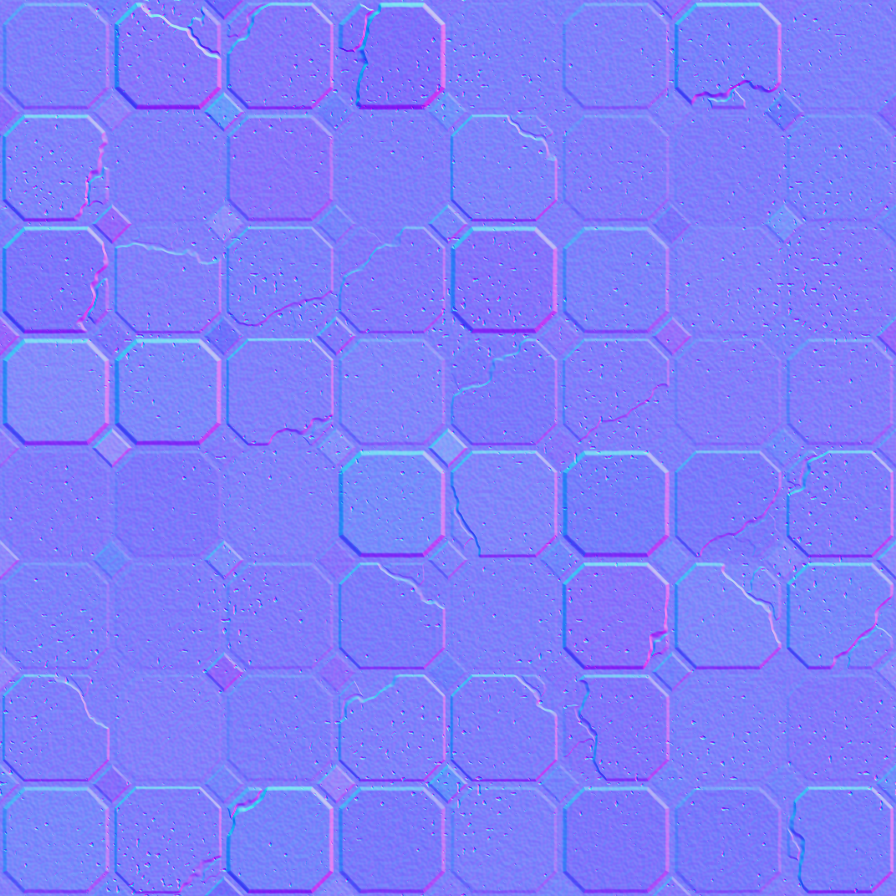
This texture map is drawn by a WebGL 1 fragment shader. Its source:

```glsl
precision highp float;

uniform vec2 u_resolution;

vec3 hash3(vec2 p) {
  vec3 q = fract((p.xyx + 7.1) * vec3(0.1031, 0.1030, 0.0973));
  q += dot(q, q.yxz + 33.33);
  return fract((q.xxy + q.yzz) * q.zyx);
}

float cornerSlope(vec2 cell, vec2 offset, float period) {
  float angle = 6.2832 * hash3(mod(cell, period)).x;
  return dot(vec2(cos(angle), sin(angle)), offset);
}

// Gradient noise that wraps over the eight-tile canvas
float noise(vec2 p, float frequency) {
  vec2 x = p * frequency;
  vec2 i = floor(x), f = fract(x), e = vec2(1.0, 0.0);
  vec2 u = f * f * f * (f * (f * 6.0 - 15.0) + 10.0);
  float period = 8.0 * frequency;
  float low = mix(cornerSlope(i, f, period), cornerSlope(i + e, f - e, period), u.x);
  float high = mix(cornerSlope(i + e.yx, f - e.yx, period),
                   cornerSlope(i + 1.0, f - 1.0, period), u.x);
  return mix(low, high, u.y);
}

float octagon(vec2 q) {
  q = abs(q);
  return max(max(q.x, q.y) - 0.48, (q.x + q.y - 0.77) * 0.707);
}

float diamond(vec2 q) {
  return (abs(q.x) + abs(q.y) - 0.185) * 0.707;
}

// Rises from 0 at the outline to 1 at the given depth inside it
float bevel(float distance, float width) {
  return smoothstep(0.0, width, -distance);
}

float tileHeight(vec2 p) {
  vec2 id = mod(floor(p), 8.0), q = fract(p) - 0.5;
  float r = hash3(id).x;
  vec3 s = hash3(id + 40.0);
  float rough = 0.13 * noise(p, 4.0) + 0.03 * noise(p, 13.0);
  float chipped = step(0.48, s.y);
  float lift = 0.0015 + 0.038 * r * r * r + 0.009 * chipped * s.z;
  float h = lift * bevel(octagon(q) + 0.05 * rough, mix(0.022, 0.05, r));

  // Broken side, with a low shard left beside the fracture
  vec2 dir = vec2(cos(6.2832 * s.x), sin(6.2832 * s.x));
  float crack = dot(q, dir) - mix(0.2, 0.4, s.z) + rough;
  float along = dot(q, vec2(-dir.y, dir.x)) + 0.5 * (r - 0.5);
  float shard = max(0.025 - crack, abs(along) - 0.19 + 1.5 * rough);
  float broken = chipped * smoothstep(-0.017, 0.017, crack);
  h += chipped * 0.008 * bevel(octagon(q), 0.03) * (1.0 - broken);
  return h * mix(1.0, 0.65 * bevel(shard, 0.022), broken);
}

float diamondHeight(vec2 p) {
  float r = hash3(mod(floor(p + 0.5), 8.0) + 120.0).x;
  float outline = diamond(fract(p + 0.5) - 0.5);
  return (0.001 + 0.015 * r * r) * bevel(outline, 0.03);
}

float surfaceHeight(vec2 p) {
  float grain = 0.0024 * noise(p, 31.0) + 0.0026 * noise(p, 13.0);
  float sparse = 0.41 + 0.22 * noise(p + 3.3, 1.0);
  float pits = 0.013 * smoothstep(sparse, sparse + 0.2, noise(p + 1.7, 22.0));
  return tileHeight(p) + diamondHeight(p) + grain - pits;
}

// Slight lean of each face
vec2 faceTilt(vec2 p) {
  vec2 id = mod(floor(p), 8.0);
  vec2 corner = mod(floor(p + 0.5), 8.0);
  vec2 tile = (hash3(id + 80.0).xy - vec2(0.5, 0.53)) * vec2(0.7, 1.0)
            * mix(0.03, 0.24, hash3(id).x);
  vec2 stud = (hash3(corner + 160.0).xy - 0.5) * 0.55 * hash3(corner + 120.0).x;
  return tile * bevel(octagon(fract(p) - 0.5), 0.04)
       + stud * bevel(diamond(fract(p + 0.5) - 0.5), 0.03);
}

void main() {
  vec2 p = gl_FragCoord.xy / u_resolution * 8.0;

  // Central differences turn the height into a normal
  vec2 e = vec2(0.007, 0.0);
  vec2 slope = vec2(surfaceHeight(p + e) - surfaceHeight(p - e),
                    surfaceHeight(p + e.yx) - surfaceHeight(p - e.yx)) / (2.0 * e.x);
  vec3 normal = normalize(vec3(faceTilt(p) - slope, 1.0));
  gl_FragColor = vec4(0.5 + 0.5 * normal.xy, mix(0.9, 0.985, normal.z), 1.0);
}
```
